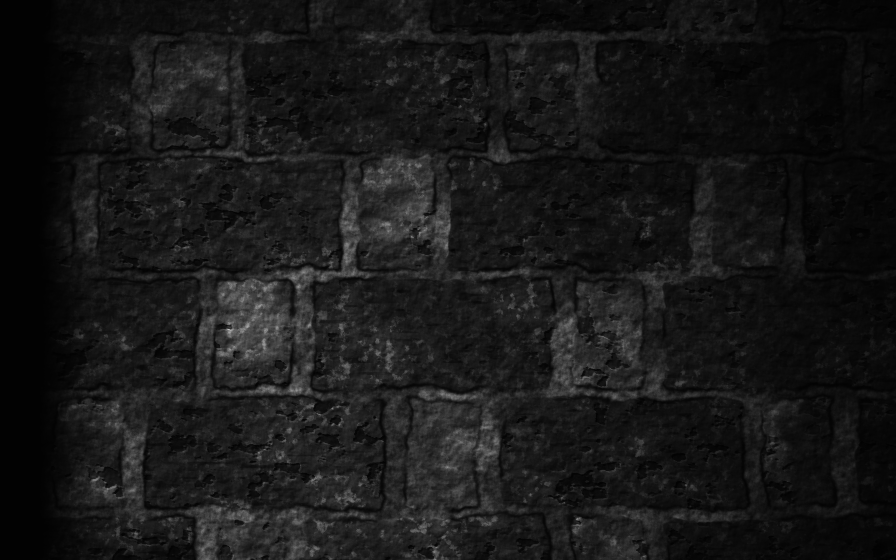
Write a WebGL 1 fragment shader that draws this texture.

```glsl
precision highp float;
uniform vec2 u_resolution;

const float PERIOD = 0.633;       // one header plus one stretcher
const float COURSE = 0.2125;      // height of a brick row with its joint
const float FIRST_JOINT = 0.0845; // lowest visible bed joint
const vec2 HEADER_HALF = vec2(0.069, 0.099);
const vec2 STRETCHER_HALF = vec2(0.219, 0.099);

float hash(vec2 p) {
  vec3 q = fract(p.xyx * 0.1031);
  q += dot(q, q.yzx + 33.33);
  return fract((q.x + q.y) * q.z);
}

float noise(vec2 p) {
  vec2 i = floor(p);
  vec2 f = fract(p);
  f = f * f * (3.0 - 2.0 * f);
  float low = mix(hash(i), hash(i + vec2(1.0, 0.0)), f.x);
  float high = mix(hash(i + vec2(0.0, 1.0)), hash(i + 1.0), f.x);
  return mix(low, high, f.y);
}

// Each octave is turned so that the lattice does not show
float fbm(vec2 p) {
  float sum = 0.0;
  float amp = 0.5;
  for (int i = 0; i < 4; i++) {
    sum += amp * noise(p);
    p = mat2(1.6, 1.2, -1.2, 1.6) * p + 17.3;
    amp *= 0.5;
  }
  return sum / 0.9375;
}

float roundedBox(vec2 p, vec2 halfSize, float radius) {
  vec2 q = abs(p) - halfSize + radius;
  return length(max(q, 0.0)) + min(max(q.x, q.y), 0.0) - radius;
}

// Uneven hand-laid edges: broad drift plus small chips
vec2 roughen(vec2 p) {
  vec2 broad = vec2(noise(p * 11.0), noise(p * 11.0 + 41.0)) - 0.5;
  vec2 chips = vec2(fbm(p * 38.0 + 9.0), fbm(p * 38.0 + 73.0)) - 0.5;
  return p + 0.014 * broad + 0.017 * chips;
}

// Flemish bond: x = signed distance, yz = brick id, w = 1 for a header
vec4 brickAt(vec2 p) {
  p = roughen(p);
  float level = (p.y - FIRST_JOINT) / COURSE + 1.0;
  float row = floor(level);
  float drift = 0.406 + 0.073 * cos(0.9 * (row - 1.0));
  float u = (p.x - drift) / PERIOD - 0.5 * mod(row, 2.0);
  float x = (fract(u + 0.5) - 0.5) * PERIOD;
  float header = 1.0 - step(0.084, abs(x));
  vec2 id = vec2(mix(floor(u) + 0.5, floor(u + 0.5), header), row);
  vec2 local = vec2(mix((fract(u) - 0.5) * PERIOD, x, header),
                    (fract(level) - 0.5) * COURSE);
  vec2 halfSize = mix(STRETCHER_HALF, HEADER_HALF, header);
  halfSize -= vec2(0.011, 0.004) * hash(id * 2.0 + 5.0);
  local.x += 0.01 * (hash(id * 2.0 + 31.0) - 0.5);
  return vec4(roundedBox(local, halfSize, 0.008), id, header);
}

float faceMask(float dist, float blur) {
  return 1.0 - smoothstep(-blur, blur, dist);
}

// Small holes gathered in loose groups
float pitMask(vec2 p) {
  float group = smoothstep(0.35, 0.65, noise(p * 13.0 + 29.0));
  return group * smoothstep(0.58, 0.68, fbm(p * vec2(42.0, 60.0) + 3.0));
}

float surfaceHeight(vec2 p, float dist) {
  float face = faceMask(dist, 0.005);
  return 0.3 * face + 0.9 * fbm(p * 80.0) - 0.4 * face * pitMask(p);
}

float brickTone(vec2 p, vec2 id, float header) {
  float base = mix(0.095, 0.15, header) * mix(0.85, 1.2, hash(id * 2.0 + 11.0));
  float worn = smoothstep(0.47, 0.7, fbm(p * vec2(11.0, 15.0) + id * 7.0));
  float speckle = smoothstep(0.52, 0.78, fbm(p * 95.0 + 20.0));
  float scratch = smoothstep(0.68, 0.9, noise(p * vec2(35.0, 150.0)));
  float lime = worn * mix(0.04, 0.15, header) * (0.4 + fbm(p * 70.0));
  return base * (0.55 + 0.9 * fbm(p * 50.0)) + lime
       + speckle * (0.06 + 0.13 * worn) - 0.035 * scratch;
}

float mortarTone(vec2 p) {
  float patches = mix(0.5, 1.05, smoothstep(0.3, 0.7, fbm(p * 10.0 + 6.0)));
  return 0.29 * patches * (0.35 + 1.3 * fbm(p * 105.0));
}

// Pool of light low on the left, with a black strip along the left side
float lightPool(vec2 p) {
  vec2 q = (p - vec2(0.64, 0.28)) / vec2(0.75, 0.8);
  return 1.12 * exp(-dot(q, q)) * smoothstep(0.06, 0.19, p.x);
}

void main() {
  vec2 p = gl_FragCoord.xy / u_resolution.y;
  float blur = max(0.0025, 1.0 / u_resolution.y);
  vec4 brick = brickAt(p);
  float face = faceMask(brick.x, blur);
  float tone = mix(mortarTone(p), brickTone(p, brick.yz, brick.w), face);

  // Relief, pits and dark cracks around the bricks
  vec2 toLight = vec2(-0.0025, 0.003);
  float slope = surfaceHeight(p, brick.x)
              - surfaceHeight(p + toLight, brickAt(p + toLight).x);
  tone *= clamp(1.0 + 1.7 * slope, 0.25, 1.9);
  tone *= 1.0 - 0.55 * pitMask(p) * face;
  float crack = exp(-pow(brick.x / 0.004, 2.0));
  tone *= 1.0 - 0.75 * crack * smoothstep(0.25, 0.6, noise(p * 17.0 + 50.0));

  gl_FragColor = vec4(vec3(0.006 + max(tone, 0.0) * lightPool(p)), 1.0);
}
```
